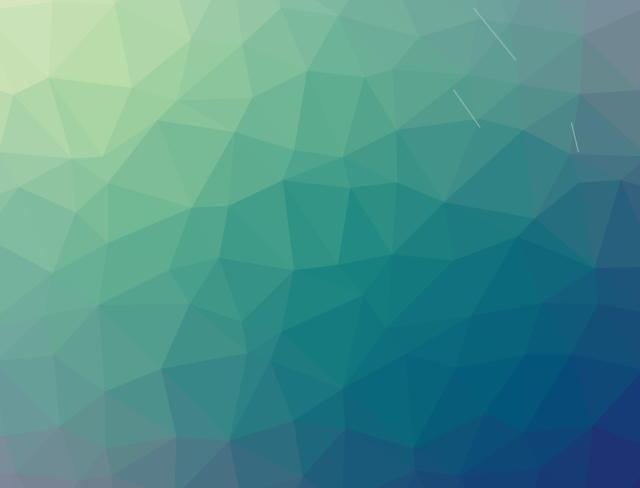
This background is drawn by a Shadertoy shader. Its source:

```glsl
// Low-poly gradient: a jittered grid is split into flat triangles, each tinted
// at its centroid by averaging one colour ramp read across and read downwards.
// Edges are smoothed by blending the pixel coverage of neighbouring triangles.

#define CELL 0.119
#define JITTER 0.37
#define SEED 3.7
#define PALE vec3(0.84, 0.90, 0.75)
#define GREEN vec3(0.68, 0.85, 0.64)
#define TEAL vec3(0.10, 0.53, 0.50)
#define DEEP_BLUE vec3(0.0, 0.33, 0.475)
#define INDIGO vec3(0.15, 0.16, 0.45)
#define SEAM_COLOR vec3(0.72, 0.80, 0.76)
#define SEAM_WIDTH 0.0016

vec2 hash2(vec2 p) {
    vec2 q = vec2(dot(p, vec2(127.1, 311.7)), dot(p, vec2(269.5, 183.3)));
    return fract(sin(q + SEED) * 43758.55);
}

float cross2(vec2 a, vec2 b) {
    return a.x * b.y - a.y * b.x;
}

// Mesh vertex belonging to a grid node
vec2 vertex(vec2 node) {
    return CELL * (node + JITTER * (2.0 * hash2(node) - 1.0));
}

// Five-stop colour ramp
vec3 ramp(float t) {
    vec3 c = mix(PALE, GREEN, clamp(t / 0.18, 0.0, 1.0));
    c = mix(c, TEAL, clamp((t - 0.18) / 0.35, 0.0, 1.0));
    c = mix(c, DEEP_BLUE, clamp((t - 0.53) / 0.29, 0.0, 1.0));
    return mix(c, INDIGO, clamp((t - 0.82) / 0.18, 0.0, 1.0));
}

vec3 gradient(vec2 p, float aspect) {
    return 0.5 * (ramp(p.x / aspect) + ramp(1.0 - p.y));
}

// Signed distance to the line a-b, positive on its left
float sideDistance(vec2 p, vec2 a, vec2 b) {
    return cross2(b - a, p - a) / length(b - a);
}

// Flat triangle: colour times coverage, with coverage in alpha
vec4 facet(vec2 p, vec2 a, vec2 b, vec2 c, float aspect, float pixel) {
    float d = min(sideDistance(p, a, b),
                  min(sideDistance(p, b, c), sideDistance(p, c, a)));
    float coverage = clamp(0.5 + d / pixel, 0.0, 1.0);
    return coverage * vec4(gradient((a + b + c) / 3.0, aspect), 1.0);
}

// Thin light seam between two points
float seam(vec2 p, vec2 a, vec2 b, float pixel) {
    vec2 ab = b - a;
    float d = length(p - a - ab * clamp(dot(p - a, ab) / dot(ab, ab), 0.0, 1.0));
    return 1.0 - smoothstep(0.0, 0.5 * SEAM_WIDTH + pixel, d);
}

void mainImage(out vec4 fragColor, in vec2 fragCoord) {
    float pixel = 1.0 / iResolution.y;
    float aspect = iResolution.x * pixel;
    vec2 p = fragCoord * pixel;
    vec2 cell = floor(p / CELL);

    // Gather the facets of the surrounding quads
    vec4 sum = vec4(0.0);
    for (int j = -1; j <= 1; j++) {
        for (int i = -1; i <= 1; i++) {
            vec2 node = cell + vec2(i, j);
            vec2 a = vertex(node);
            vec2 b = vertex(node + vec2(1.0, 0.0));
            vec2 c = vertex(node + vec2(1.0, 1.0));
            vec2 d = vertex(node + vec2(0.0, 1.0));

            // Delaunay diagonal: sign of sin(angle B + angle D)
            float split = cross2(c - b, a - b) * dot(a - d, c - d)
                        + dot(c - b, a - b) * cross2(a - d, c - d);
            if (split > 0.0) {
                sum += facet(p, a, b, c, aspect, pixel);
                sum += facet(p, a, c, d, aspect, pixel);
            } else {
                sum += facet(p, a, b, d, aspect, pixel);
                sum += facet(p, b, c, d, aspect, pixel);
            }
        }
    }
    vec3 color = sum.rgb / max(sum.a, 0.001);

    // Faint seams at the upper right
    float light = seam(p, vec2(0.971, 0.983), vec2(1.057, 0.877), pixel);
    light = max(light, seam(p, vec2(0.930, 0.815), vec2(0.983, 0.740), pixel));
    light = max(light, seam(p, vec2(1.171, 0.748), vec2(1.185, 0.690), pixel));
    color = mix(color, SEAM_COLOR, 0.5 * light);

    fragColor = vec4(color, 1.0);
}
```
